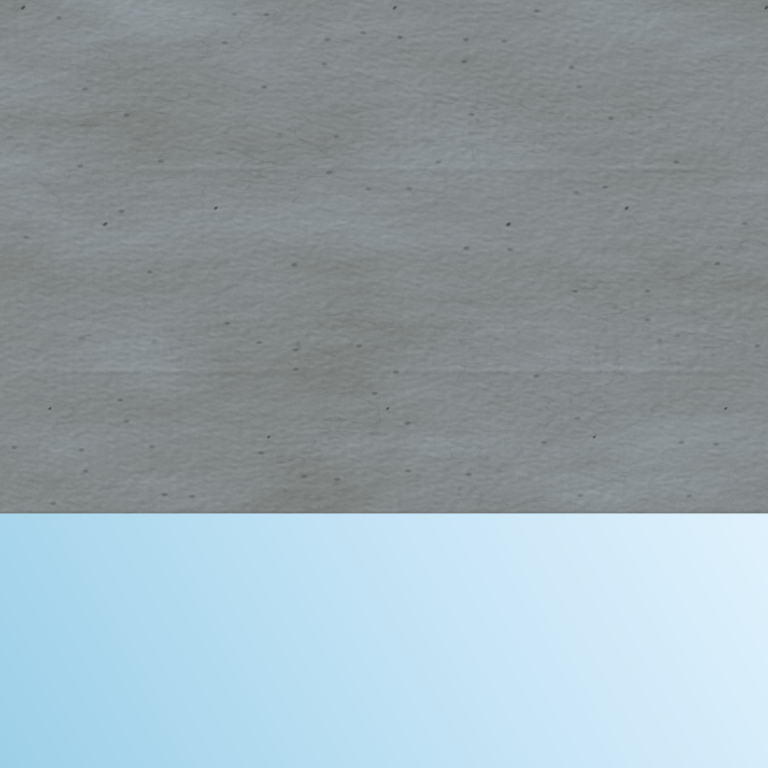
This texture is drawn by a three.js fragment shader. Its source:

```glsl
#define HORIZON 0.3315
#define SOFT 0.0012
#define WALL_MID vec3(0.520, 0.543, 0.550)
#define WALL_WARM vec3(0.492, 0.509, 0.504)
#define WALL_COOL vec3(0.552, 0.583, 0.600)
#define SKY_DEEP vec3(0.615, 0.815, 0.910)
#define SKY_MID vec3(0.755, 0.885, 0.957)
#define SKY_PALE vec3(0.875, 0.945, 0.990)
#define RELIEF 0.11
#define GRAIN 0.022
#define PIT_DARK 0.20

varying vec2 vUv;

float hash(vec2 p) {
  return fract(sin(dot(p, vec2(127.1, 311.7))) * 43758.5453);
}

float noise(vec2 p) {
  vec2 i = floor(p), f = fract(p);
  f = f * f * (3.0 - 2.0 * f);
  return mix(mix(hash(i), hash(i + vec2(1.0, 0.0)), f.x),
             mix(hash(i + vec2(0.0, 1.0)), hash(i + 1.0), f.x), f.y);
}

float fbm(vec2 p) {
  float sum = 0.0, amp = 0.5;
  for (int i = 0; i < 5; i++) {
    sum += amp * noise(p);
    p = mat2(1.6, 0.8, -0.8, 1.6) * p + 7.3;
    amp *= 0.5;
  }
  return sum;
}

// Trowelled surface height, stretched along the wall
float height(vec2 p) {
  vec2 slant = vec2(p.x - 0.7 * p.y, p.y + 0.3 * p.x);
  return 0.6 * fbm(p * vec2(28.0, 60.0)) + 0.4 * noise(slant * vec2(110.0, 210.0));
}

// Signed offset to the nearest copy along x
float repeatX(float x, float period) {
  return mod(x + 0.5 * period, period) - 0.5 * period;
}

float pit(vec2 p, vec2 at, float period, float radius) {
  vec2 d = vec2(repeatX(p.x - at.x, period), p.y - at.y);
  d.x -= 0.5 * d.y;
  return 1.0 - smoothstep(0.4 * radius, 1.4 * radius, length(d));
}

// Sparse small holes, one candidate in each cell
float scatteredPits(vec2 p) {
  vec2 q = p * vec2(22.0, 30.0);
  vec2 cell = floor(q);
  vec2 centre = 0.25 + 0.5 * vec2(hash(cell + 3.1), hash(cell + 8.7));
  float d = length((q - cell - centre) * vec2(0.8, 1.0));
  return step(0.86, hash(cell)) * (1.0 - smoothstep(0.03, 0.10, d));
}

float seam(float y, float at) {
  return exp(-pow((y - at) / 0.0025, 2.0));
}

float band(float y, float at, float width) {
  return exp(-pow((y - at) / width, 2.0));
}

vec3 wall(vec2 p) {
  // Broad mottling, with pale patches that close up row by row
  float tone = 1.5 * (fbm(p * vec2(5.0, 11.0) + 2.0) - 0.49);
  tone += 0.7 * (fbm(p * vec2(9.0, 38.0) + 11.0) - 0.49);
  for (int i = 0; i < 3; i++) {
    float r = float(i);
    float period = 0.635 - 0.122 * r;
    vec2 d = vec2(repeatX(p.x - 0.195 + 0.052 * r, period),
                  p.y - 0.974 + 0.33 * r - 0.03 * r * r);
    d += 0.04 * (fbm(p * 14.0) - 0.5);
    d /= vec2(0.085, 0.038 - 0.005 * r);
    tone += 0.36 * exp(-dot(d, d)) - 0.04;
  }
  vec3 col = mix(WALL_MID, WALL_COOL, clamp(tone * 1.5, 0.0, 1.0));
  col = mix(col, WALL_WARM, clamp(-tone * 1.7, 0.0, 1.0));

  // Side-lit relief and fine grain
  col += RELIEF * (height(p) - height(p + vec2(-0.002, 0.003)));
  col += GRAIN * (noise(p * vec2(330.0, 380.0)) - 0.5);

  // Rough bands of short dark flecks
  float rough = 0.25 + band(p.y, 0.835, 0.05) + band(p.y, 0.555, 0.035);
  float fleck = smoothstep(0.76, 0.95, noise(p * vec2(85.0, 190.0) + 5.0));
  col -= 0.045 * rough * fleck * noise(p * 25.0);

  // Wandering hairline cracks
  float vein = abs(fbm(p * vec2(9.0, 24.0) + 31.0) - 0.5);
  col -= 0.028 * (1.0 - smoothstep(0.0, 0.012, vein)) * smoothstep(0.5, 0.7, noise(p * 13.0));

  // Horizontal joints
  float joint = seam(p.y, 0.777) + seam(p.y, 0.514);
  float lip = seam(p.y, 0.783) + seam(p.y, 0.520);
  col += (0.022 * lip - 0.022 * joint) * smoothstep(0.2, 0.7, noise(p * vec2(7.0, 2.0)));

  // Holes
  float holes = 0.45 * scatteredPits(p);
  holes = max(holes, pit(p, vec2(0.281, 0.729), 0.535, 0.0024));
  holes = max(holes, pit(p, vec2(0.137, 0.708), 0.525, 0.0028));
  holes = max(holes, pit(p, vec2(0.350, 0.431), 0.424, 0.0020));
  holes = max(holes, pit(p, vec2(0.065, 0.468), 0.440, 0.0020));
  holes = max(holes, pit(p, vec2(0.030, 0.990), 0.484, 0.0026));
  return col - PIT_DARK * holes;
}

vec3 sky(vec2 p) {
  float t = clamp((p.x + 0.55 * p.y) / 1.18, 0.0, 1.0);
  return mix(mix(SKY_DEEP, SKY_MID, min(2.0 * t, 1.0)), SKY_PALE, max(2.0 * t - 1.0, 0.0));
}

void main() {
  vec3 stone = wall(vUv) * (1.0 - 0.12 * band(vUv.y, HORIZON, 0.003));
  float above = smoothstep(HORIZON - SOFT, HORIZON + SOFT, vUv.y);
  gl_FragColor = vec4(mix(sky(vUv), stone, above), 1.0);
}
```
